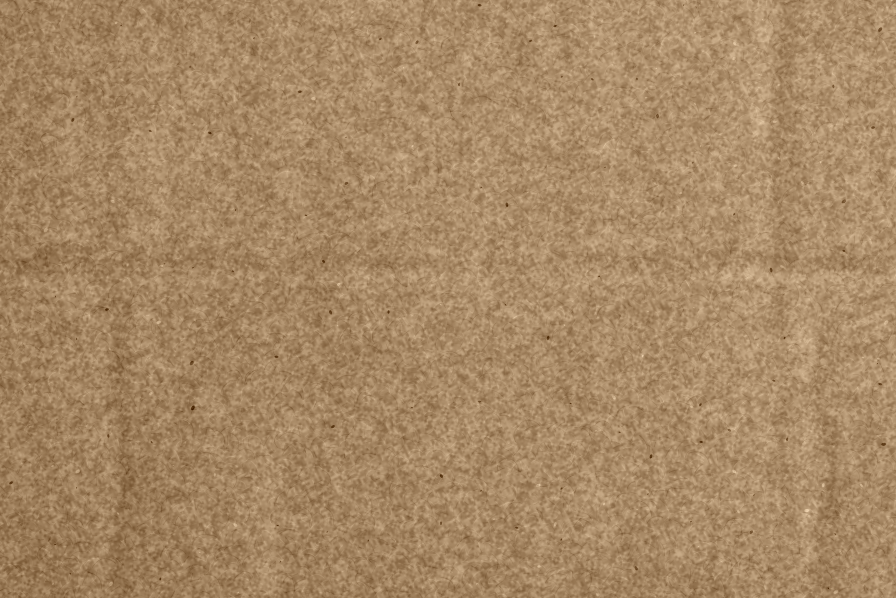
A Shadertoy shader for this texture:

```glsl
// Creased brown cardboard with fine grain, short curved fibres and specks.
#define BASE_COLOR vec3(0.658, 0.537, 0.397)
#define TONE_TINT vec3(1.0, 1.05, 1.05)
#define GRAIN_SCALE 230.0
#define GRAIN_CONTRAST 0.165
#define FIBRE_CELL 0.032
#define FIBRE_WIDTH 0.0007
#define FIBRE_DARK 0.075
#define FIBRE_LIGHT 0.06
#define SPECK_CELL 0.075
#define FLUTE_DEPTH 0.018
#define CREASE_DEPTH 0.042
#define CREASE_HEIGHT 0.548

vec2 hash2(vec2 p) {
    vec3 q = fract(p.xyx * vec3(0.1031, 0.1030, 0.0973));
    q += dot(q, q.yzx + 33.33);
    return fract((q.xx + q.yz) * q.zy);
}

float noise(vec2 p) {
    vec2 i = floor(p), f = fract(p);
    f = f * f * (3.0 - 2.0 * f);
    float low = mix(hash2(i).x, hash2(i + vec2(1, 0)).x, f.x);
    float high = mix(hash2(i + vec2(0, 1)).x, hash2(i + vec2(1, 1)).x, f.x);
    return mix(low, high, f.y) - 0.5;
}

vec2 rotate(vec2 p, float angle) {
    float c = cos(angle), s = sin(angle);
    return vec2(c * p.x + s * p.y, c * p.y - s * p.x);
}

// Lit on the negative side of a fold, shaded on the positive side.
float fold(float d, float width) {
    float t = d / width;
    return -t * exp(0.5 - 0.5 * t * t);
}

// Coverage of one layer of scattered, slightly bent fibres.
float fibres(vec2 p, float cell, float seed, float px) {
    vec2 q = p / cell, id = floor(q);
    float cover = 0.0;
    for (int j = -1; j <= 1; j++)
    for (int i = -1; i <= 1; i++) {
        vec2 c = id + vec2(i, j);
        vec2 place = hash2(c + seed), shape = hash2(c + seed + 57.0);
        vec2 d = rotate(q - c - place, (shape.x - 0.5) * 2.8);
        d.y += (shape.y - 0.5) * 1.8 * d.x * d.x;
        float halfLength = mix(0.12, 0.6, shape.y * shape.y);
        float dist = length(vec2(max(abs(d.x) - halfLength, 0.0), d.y)) * cell;
        float ink = 1.0 - smoothstep(FIBRE_WIDTH - 0.7 * px, FIBRE_WIDTH + 0.7 * px, dist);
        cover = max(cover, ink * mix(0.25, 1.0, place.x));
    }
    return cover;
}

// Sparse round specks, kept well inside their cells.
float specks(vec2 p, float cell, float seed, float px) {
    vec2 q = p / cell, id = floor(q);
    vec2 place = hash2(id + seed), shape = hash2(id + seed + 31.0);
    vec2 d = (q - id - 0.15 - 0.7 * place) * cell;
    float radius = mix(0.001, 0.0032, shape.y * shape.y);
    float dist = length(rotate(d, shape.y * 20.0) * vec2(0.75, 1.2));
    return step(shape.x, 0.3) * (1.0 - smoothstep(radius - 0.6 * px, radius + 0.6 * px, dist));
}

// Broad light, faint flutes and the folds across the sheet.
float relief(vec2 p) {
    float tone = 0.035 * (p.x - 0.75) + 0.03 * (p.y - 0.5);
    tone -= 0.03 * smoothstep(0.5, 1.0, length((p - vec2(0.85, 0.55)) * vec2(0.9, 1.1)));
    tone += FLUTE_DEPTH * noise(vec2(p.x * 16.0, p.y * 1.5 + 4.0));
    tone += 0.2 * FLUTE_DEPTH * sin(p.x * 57.0 + noise(p * 3.0));
    tone += 0.02 * noise(p * 5.0 + 9.0);

    float wobble = 0.012 * noise(p * 6.0) + 0.006 * noise(p * 24.0);
    float wear = 0.75 + 0.9 * noise(vec2(p.x * 9.0, 2.0));
    float across = p.y - CREASE_HEIGHT - wobble;
    tone += CREASE_DEPTH * wear * fold(across, 0.014);

    // Torn lip sinking below the left part of the crease
    float lip = CREASE_HEIGHT - 0.004 - 0.028 * smoothstep(0.25, 0.6, p.x) + wobble - p.y;
    float lipFade = 1.0 - smoothstep(0.52, 0.63, p.x);
    tone -= 1.2 * CREASE_DEPTH * lipFade * smoothstep(-0.003, 0.002, lip) * exp(-max(lip, 0.0) / 0.012);

    // Upright folds at both ends of the sheet
    float bend = 0.02 * noise(vec2(p.y * 5.0, 7.0)) + wobble;
    float upper = smoothstep(0.4, 0.62, p.y), lower = 1.0 - upper;
    tone += CREASE_DEPTH * mix(0.25, 0.9, upper) * fold(p.x - 1.293 - bend, 0.018);
    tone += 0.8 * CREASE_DEPTH * lower * fold(p.x - 1.365 - bend, 0.016);
    tone += 0.7 * CREASE_DEPTH * lower * fold(p.x - 0.187 - bend, 0.016);
    tone += 0.4 * CREASE_DEPTH * (1.0 - smoothstep(0.05, 0.3, p.y)) * fold(p.x - 0.47 - bend, 0.014);
    tone += 0.25 * CREASE_DEPTH * upper * fold(p.x - 0.275 - bend, 0.014);
    return tone;
}

void mainImage(out vec4 fragColor, in vec2 fragCoord) {
    float px = 1.0 / iResolution.y;
    vec2 p = fragCoord * px;
    float tone = relief(p);

    // Paper grain from fine to coarse
    vec2 g = rotate(p, 0.45) * GRAIN_SCALE;
    tone += GRAIN_CONTRAST * noise(g);
    tone += 0.55 * GRAIN_CONTRAST * noise(rotate(g, 0.9) * 0.45 + 40.0);
    tone += 0.3 * GRAIN_CONTRAST * noise(rotate(g, 2.0) * 0.2 + 80.0);

    // Dark and pale fibres
    for (int k = 0; k < 3; k++) {
        float layer = float(k);
        vec2 q = rotate(p, 0.25 * (layer - 1.0)) + 5.0;
        float cell = FIBRE_CELL * (1.0 - 0.2 * layer);
        tone -= FIBRE_DARK * fibres(q, cell, 17.0 * layer, px);
        tone += FIBRE_LIGHT * fibres(q + 2.37, cell * 0.8, 71.0 + 17.0 * layer, px);
    }

    // Dark specks and a few pale chips
    tone -= 0.27 * specks(p, SPECK_CELL, 3.0, px);
    tone += 0.14 * specks(p + 0.03, SPECK_CELL * 0.9, 90.0, px);

    fragColor = vec4(clamp(BASE_COLOR + tone * TONE_TINT, 0.0, 1.0), 1.0);
}
```
